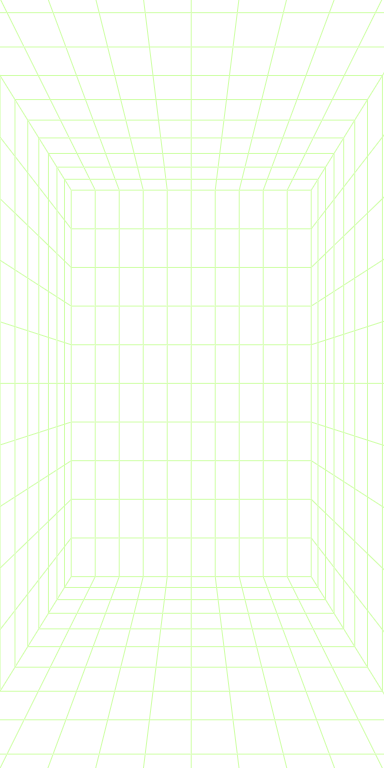
Give the GLSL for this background, as a Shadertoy shader.

```glsl
// Coverage of the line at the nearest integer of t, box filtered over one pixel
float gridLine(float t, float pixelsPerUnit) {
    float width = 0.0027 * iResolution.x;
    float dist = abs(t - round(t)) * pixelsPerUnit;
    return clamp(0.5 * width + 0.5 - dist, 0.0, min(width, 1.0));
}

// Flat grid of the far wall, ten cells each way
float backWall(vec2 p, vec2 halfSize) {
    return max(gridLine(p.x * 5.0, halfSize.x / 5.0),
               gridLine(p.y * 5.0, halfSize.y / 5.0));
}

// Receding grid: x runs along the wall, y runs outward from the vanishing point
float sideWall(vec2 p, vec2 halfSize) {
    float cellDepth = 0.0532;
    float outward = abs(p.y);
    float along = 5.0 * p.x / outward;
    vec2 slope = vec2(5.0, along) / (outward * halfSize);
    float rays = gridLine(along, 1.0 / length(slope));

    float depth = (1.0 - 1.0 / outward) / cellDepth;
    float rings = gridLine(depth, cellDepth * outward * outward * halfSize.y);
    return max(rays, rings);
}

void mainImage(out vec4 fragColor, in vec2 fragCoord) {
    // Room coordinates: the far wall spans -1 to 1
    vec2 wallHalf = vec2(0.3125, 0.2516);
    vec2 p = (fragCoord / iResolution.xy - vec2(0.498, 0.5008)) / wallHalf;
    vec2 halfSize = wallHalf * iResolution.xy;
    vec2 a = abs(p);

    float ink;
    if (max(a.x, a.y) < 1.0) ink = backWall(p, halfSize);
    else if (a.y > a.x) ink = sideWall(p, halfSize);
    else ink = sideWall(p.yx, halfSize.yx);

    vec3 paleGreen = vec3(0.82, 1.0, 0.67);
    fragColor = vec4(mix(vec3(1.0), paleGreen, ink), 1.0);
}
```
